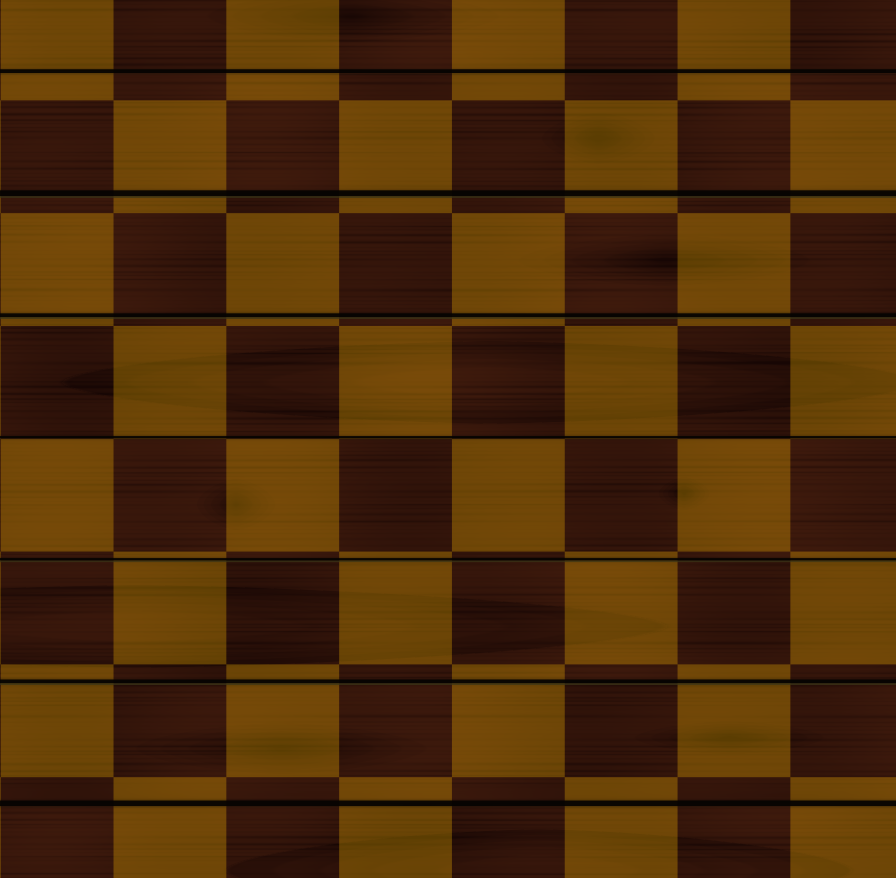
Reproduce this pattern procedurally as a WebGL 2 fragment shader.

```glsl
#version 300 es
precision highp float;

uniform vec2 u_resolution;
out vec4 fragColor;

const float PI = 3.14159265;
const float CELL = 0.1259;
const float PLANK = 0.1362;

// Alternating squares with edges softened over one pixel
float checker(vec2 p, float px) {
    vec2 wave = sin(PI * (p - vec2(0.0008, 0.112)) / CELL);
    vec2 side = clamp(wave * 2.0 * CELL / (PI * px), -1.0, 1.0);
    return 0.5 - 0.5 * side.x * side.y;
}

// Fine horizontal streaks from layered sines
float grain(vec2 p, float plank) {
    float y = p.y + 0.0003 * sin(p.x * 5.0 + plank);
    float fine = 0.5 + 0.5 * sin(y * 1150.0 + 2.0 * sin(y * 217.0 + plank));
    float coarse = 0.5 + 0.5 * sin(y * 463.0 + 3.0 * sin(y * 131.0 + plank * 1.7));
    float patches = 0.65 + 0.35 * sin(p.x * 11.0 + y * 90.0 + plank * 2.0);
    return (fine * fine * (0.3 + 0.7 * coarse) + 0.3 * coarse) * patches;
}

// Stepped contour levels with narrow soft edges
float contour(float d) {
    float t = d * 5.0;
    return (floor(t) + smoothstep(0.8, 1.0, fract(t))) / 5.0;
}

// Lens-shaped knots: small ones dark at the core, long ones dark at the rim
float knots(float x, float across, float plank) {
    float odd = mod(plank, 2.0);
    float isLong = odd * step(2.5, plank);
    float halfLength = odd > 0.5
        ? 0.6 * sin(0.4 * (plank - 1.0) + 0.12)
        : 0.14 + 0.09 * cos(PI * (plank - 1.0) / 3.0);
    float halfHeight = mix(0.032, 0.046, isLong);
    float firstX = 0.45 - 0.3 * cos(plank - 4.9);
    float shade = 0.0;
    for (int i = 0; i < 2; i++) {
        float n = float(i);
        float present = i == 0 ? 1.0 : (1.0 - odd) * step(3.5, plank);
        float size = 1.0 - 0.35 * n;
        float dx = abs(x - firstX - 0.5 * n) / (halfLength * size);
        float dy = abs(across + 0.012 * n) / (halfHeight * size);
        float d = pow(dx, 1.5) + pow(dy, 1.7);
        float core = 0.5 * contour(max(1.0 - d, 0.0)) + 0.6 * exp(-5.0 * d);
        float rim = contour(d) * (1.0 - smoothstep(0.97, 1.02, d));
        rim += 0.25 * exp(-2.0 * max(d - 1.0, 0.0)) * step(1.0, d);
        shade += present * mix(core, 0.75 * rim, isLong);
    }
    return shade;
}

void main() {
    float px = 1.0 / u_resolution.x;
    vec2 p = vec2(gl_FragCoord.x, u_resolution.y - gl_FragCoord.y) * px;

    // Boards run sideways and ignore the square grid
    float q = (p.y - 0.0794) / PLANK;
    float plank = floor(q) + 1.0;
    float across = (fract(q) - 0.55) * PLANK;

    // Slow tone changes, grain and knots darken the wood
    float tone = 0.2 + 0.1 * sin(p.x * 9.0 + plank * 2.3)
               + 0.07 * sin(p.x * 23.0 + plank * 4.1);
    tone += 0.32 * grain(p, plank) + 0.65 * knots(p.x, across, plank);
    tone = clamp(tone, 0.0, 1.0);

    vec3 darkWood = mix(vec3(0.25, 0.105, 0.05), vec3(0.09, 0.025, 0.015), tone);
    vec3 goldWood = mix(vec3(0.475, 0.293, 0.035), vec3(0.355, 0.24, 0.008), tone);
    vec3 color = mix(darkWood, goldWood, checker(p, px));

    // Black gaps of uneven width, most with a thin pale lower lip
    float seam = floor(q + 0.5);
    float offset = (q - seam) * PLANK;
    float swell = 0.5 + 0.5 * cos(1.257 * (seam - 1.0));
    float gap = 0.0012 + 0.0019 * swell * swell;
    float lip = 1.0 - smoothstep(0.0005, 0.0005 + px, abs(offset - gap - 0.001));
    color = mix(color, vec3(0.25, 0.23, 0.1), lip * (0.5 - 0.4 * cos(2.094 * seam)));
    float shadow = exp(-max(abs(offset) - gap, 0.0) * 700.0);
    color *= 1.0 - 0.25 * shadow;
    float gapMask = 1.0 - smoothstep(gap - 0.5 * px, gap + 0.5 * px, abs(offset));
    color = mix(color, vec3(0.02, 0.012, 0.005), gapMask * 0.93);

    fragColor = vec4(color, 1.0);
}
```
